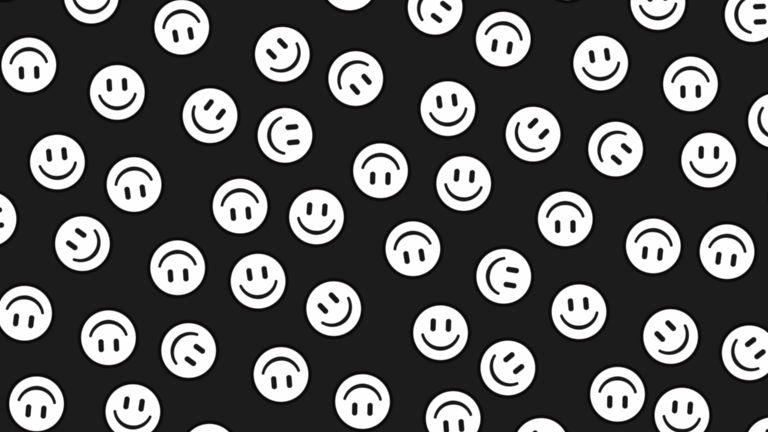
Write a Shadertoy shader that draws this pattern.

```glsl
// Scattered white smiling discs, turned in many directions, on a charcoal ground.

// Lengths on the canvas are fractions of its height
const float SPACING = 0.211;          // distance between neighbouring discs
const float JITTER = 0.030;           // largest shift of a disc from its site
const float GRID_TILT = 0.27;         // turn of the whole lattice, radians
const float DISC_RADIUS = 0.0633;
const float RIM_WIDTH = 0.0075;       // dark rim around each disc
const float SOFTNESS = 0.0024;        // smallest half width of an edge
const float POSE_JITTER = 0.35;       // random turn added to each pose, radians

// Lengths on a face are fractions of the disc radius
const vec2 EYE_CENTRE = vec2(0.28, 0.28);
const float EYE_HALF_LENGTH = 0.14;
const float EYE_RADIUS = 0.095;
const float MOUTH_RADIUS = 0.68;
const float MOUTH_HEIGHT = 0.10;      // centre of the mouth arc
const float MOUTH_APERTURE = 1.28;    // half angle of the mouth arc
const float MOUTH_THICKNESS = 0.075;  // half thickness of the stroke

const vec3 GROUND = vec3(0.108);
const vec3 RIM = vec3(0.050, 0.040, 0.040);
const vec3 INK = vec3(0.085);
const vec3 WHITE = vec3(0.995);

const float PI = 3.14159;

float hash(vec2 p) {
    return fract(sin(dot(p, vec2(127.1, 311.7))) * 43758.5453);
}

mat2 rotation(float angle) {
    float c = cos(angle), s = sin(angle);
    return mat2(c, s, -s, c);
}

// Coverage of a shape from its signed distance
float cover(float dist, float edge) {
    return 1.0 - smoothstep(-edge, edge, dist);
}

// Two upright capsules, mirrored about the vertical axis
float eyesDistance(vec2 p) {
    vec2 v = vec2(abs(p.x), p.y) - EYE_CENTRE;
    v.y -= clamp(v.y, -EYE_HALF_LENGTH, EYE_HALF_LENGTH);
    return length(v) - EYE_RADIUS;
}

// An arc whose stroke thins toward both ends
float mouthDistance(vec2 p) {
    vec2 v = vec2(abs(p.x), p.y - MOUTH_HEIGHT);
    float angle = min(atan(v.x, -v.y), MOUTH_APERTURE);
    vec2 nearest = MOUTH_RADIUS * vec2(sin(angle), -cos(angle));
    float taper = mix(1.0, 0.65, angle / MOUTH_APERTURE);
    return length(v - nearest) - MOUTH_THICKNESS * taper;
}

// Upright and upside-down poses are common, eighth turns fill the rest
float poseAngle(vec2 site) {
    float pick = hash(site + 5.3);
    float eighths = floor(hash(site + 9.1) * 6.0) - 4.0;
    if (pick < 0.22) eighths = 0.0;
    else if (pick < 0.38) eighths = 4.0;
    return eighths * PI / 4.0 + (hash(site + 2.7) - 0.5) * POSE_JITTER;
}

// Centre of the disc belonging to a site of the triangular lattice
vec2 discCentre(vec2 site, float rowHeight) {
    float turn = 2.0 * PI * hash(site + 1.9);
    float reach = JITTER * sqrt(hash(site + 7.7));
    vec2 base = vec2((site.x + 0.5 * mod(site.y, 2.0)) * SPACING, site.y * rowHeight);
    return base + reach * vec2(cos(turn), sin(turn));
}

void mainImage(out vec4 fragColor, in vec2 fragCoord) {
    float edge = max(SOFTNESS, 0.65 / iResolution.y);
    float rowHeight = SPACING * sqrt(3.0) / 2.0;
    vec2 p = rotation(GRID_TILT) * (fragCoord / iResolution.y) + 3.0;
    vec3 color = GROUND;

    // Draw the discs of the nearby sites
    float nearRow = floor(p.y / rowHeight + 0.5);
    for (int j = -1; j <= 1; j++) {
        float row = nearRow + float(j);
        float nearColumn = floor(p.x / SPACING - 0.5 * mod(row, 2.0) + 0.5);
        for (int i = -1; i <= 1; i++) {
            vec2 site = vec2(nearColumn + float(i), row);
            vec2 offset = p - discCentre(site, rowHeight);
            float disc = length(offset) - DISC_RADIUS;

            // Undo the lattice tilt, then turn the face to its pose
            vec2 face = rotation(-GRID_TILT - poseAngle(site)) * offset / DISC_RADIUS;
            float ink = min(eyesDistance(face), mouthDistance(face)) * DISC_RADIUS;

            color = mix(color, RIM, cover(disc - RIM_WIDTH, edge));
            color = mix(color, WHITE, cover(disc, edge));
            color = mix(color, INK, cover(ink, edge));
        }
    }
    fragColor = vec4(color, 1.0);
}
```
